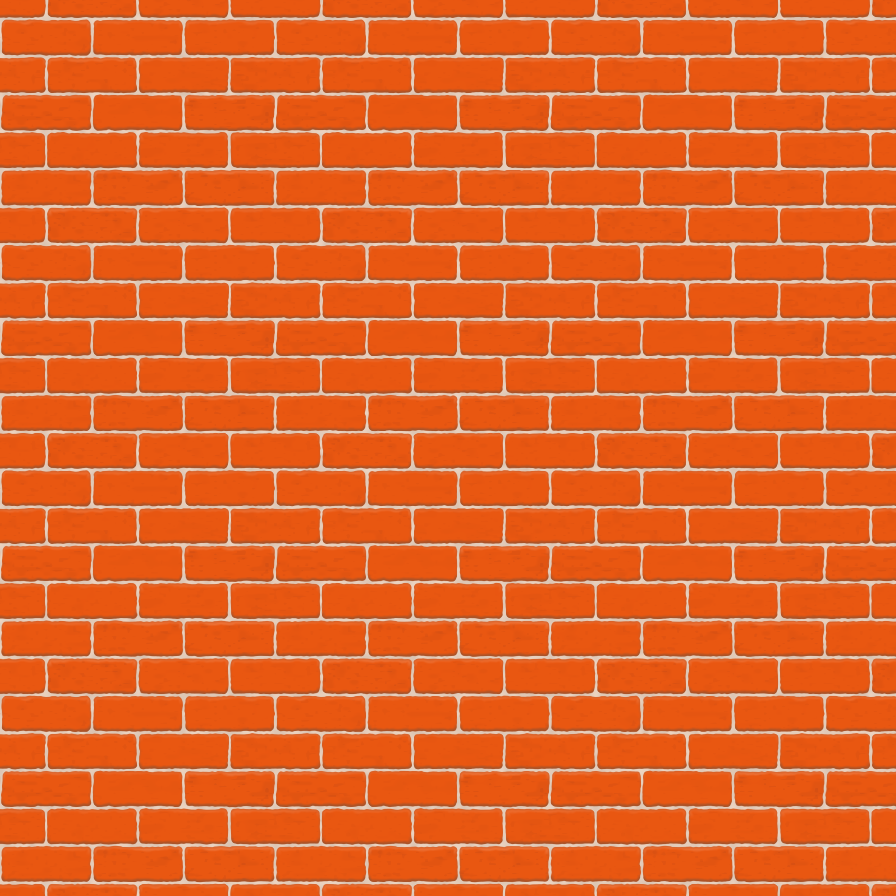
A Shadertoy shader for this texture:

```glsl
float hash(vec2 p) {
    p = fract(p * vec2(0.1031, 0.1137));
    p += dot(p, p.yx + 33.33);
    return fract((p.x + p.y) * p.x * 47.3);
}

float noise(vec2 p) {
    vec2 i = floor(p), f = fract(p);
    f = f * f * (3.0 - 2.0 * f);
    return mix(mix(hash(i), hash(i + vec2(1, 0)), f.x),
               mix(hash(i + vec2(0, 1)), hash(i + vec2(1, 1)), f.x), f.y);
}

float roundedBox(vec2 p, vec2 halfSize, float radius) {
    vec2 q = abs(p) - halfSize + radius;
    return length(max(q, 0.0)) + min(max(q.x, q.y), 0.0) - radius;
}

void mainImage(out vec4 fragColor, in vec2 fragCoord) {
    const float rows = 23.85;
    const float brickWidth = 2.438; // in row heights
    vec2 uv = fragCoord / iResolution.y;
    float pixel = rows / iResolution.y;

    // Running bond, rows counted downward from the top edge
    vec2 p = vec2(uv.x, 1.0 - uv.y) * rows + vec2(-0.015, 0.5);
    float row = floor(p.y);
    float column = p.x / brickWidth + 0.5 * mod(row + 1.0, 2.0);
    vec2 local = vec2((fract(column) - 0.5) * brickWidth, fract(p.y) - 0.5);

    // Wear recurs every three bricks and six rows
    vec2 id = mod(vec2(floor(column), row), vec2(3.0, 6.0));
    float seed = hash(id * 7.0 + 3.0);
    vec2 grain = local + 20.0 + id * vec2(11.0, 17.0);

    // Brick outline with slightly uneven edges
    float wobble = (noise(grain * 5.0) - 0.5) * 0.035 + (noise(grain * 13.0) - 0.5) * 0.02;
    float d = roundedBox(local, vec2(brickWidth * 0.5, 0.5) - 0.034, 0.12) + wobble;
    float depth = max(-d, 0.0);

    // Clay face with faint smudges and pits
    vec3 brick = vec3(0.915, 0.34, 0.065);
    float smudge = smoothstep(0.58, 0.9, noise(grain * vec2(3.0, 7.0)));
    float pits = smoothstep(0.74, 0.9, noise(grain * vec2(8.0, 16.0)));
    brick = mix(brick, vec3(0.78, 0.29, 0.08), (0.25 * smudge + 0.3 * pits) * (0.3 + 0.7 * seed));

    // Pale upper lip, soft rim and shaded lower edge
    float lip = smoothstep(0.13, 0.04, depth + 0.08 * (noise(grain * 4.0 + 9.0) - 0.5));
    brick = mix(brick, vec3(0.93, 0.45, 0.22), lip * smoothstep(-0.2, -0.38, local.y) * (0.4 + 0.5 * seed));
    brick = mix(brick, vec3(0.76, 0.36, 0.17), 0.5 * smoothstep(0.07, 0.0, depth));
    brick = mix(brick, vec3(0.62, 0.32, 0.17), 0.8 * smoothstep(0.12, 0.01, depth) * smoothstep(0.25, 0.42, local.y));

    // Mortar
    vec3 mortar = vec3(0.89, 0.8, 0.73) * (0.96 + 0.08 * noise(p * 6.0));
    vec3 color = mix(brick, mortar, smoothstep(-0.65 * pixel, 0.65 * pixel, d));
    fragColor = vec4(color, 1.0);
}
```
